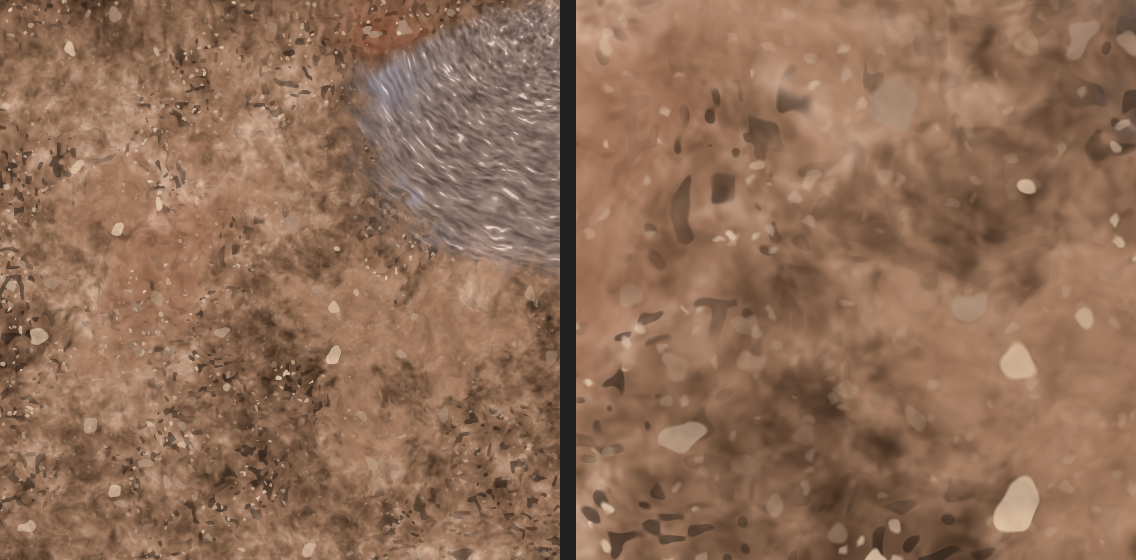
Left, the full canvas; right, a detail of the centre.
Give the GLSL for this texture, as a Shadertoy shader.

```glsl
float hash(vec2 p) {
    vec3 q = fract(p.xyx * vec3(0.1031, 0.1030, 0.0973));
    q += dot(q, q.yzx + 33.33);
    return fract((q.x + q.y) * q.z);
}

float noise(vec2 p) {
    vec2 cell = floor(p), f = fract(p);
    f = f * f * (3.0 - 2.0 * f);
    return mix(mix(hash(cell), hash(cell + vec2(1, 0)), f.x),
               mix(hash(cell + vec2(0, 1)), hash(cell + vec2(1, 1)), f.x), f.y);
}

float fbm(vec2 p, int octaves) {
    float sum = 0.0, total = 0.0, amplitude = 1.0;
    for (int i = 0; i < octaves; i++) {
        sum += amplitude * noise(p);
        total += amplitude;
        amplitude *= 0.66;
        p = mat2(1.6, 1.2, -1.2, 1.6) * p + 17.3;
    }
    return sum / total;
}

// Soft elliptical region, 1 at its centre
float region(vec2 uv, vec2 centre, vec2 size) {
    vec2 d = (uv - centre) / size;
    return exp(-dot(d, d));
}

// Scattered grains: x is coverage, y is a random shade
vec2 grains(vec2 uv, float scale, float density) {
    vec2 p = uv * scale, base = floor(p), result = vec2(0.0);
    p += 0.3 * vec2(noise(p * 2.7), noise(p * 2.7 + 41.0)) - 0.15;
    for (int y = -1; y <= 1; y++)
    for (int x = -1; x <= 1; x++) {
        vec2 id = base + vec2(x, y) + scale;
        if (hash(id + 5.7) > density) continue;
        vec2 d = p + scale - id - 0.2 - 0.6 * vec2(hash(id + 11.0), hash(id + 23.0));
        float angle = 6.28 * hash(id + 37.0);
        d = mat2(cos(angle), sin(angle), -sin(angle), cos(angle)) * d;
        d.x *= mix(1.0, 1.9, hash(id + 53.0));
        float radius = mix(0.17, 0.40, hash(id + 71.0));
        float edge = 0.0016 * scale;
        float cover = 1.0 - smoothstep(-edge, edge, length(d) - radius);
        if (cover > result.x) result = vec2(cover, hash(id + 89.0));
    }
    return result;
}

vec3 earth(float tone) {
    vec3 dark = vec3(0.35, 0.25, 0.18), mid = vec3(0.60, 0.455, 0.355);
    vec3 light = vec3(0.86, 0.73, 0.64);
    return tone < 0.48 ? mix(dark, mid, max(tone, -0.3) / 0.48)
                       : mix(mid, light, min((tone - 0.48) / 0.52, 1.1));
}

void mainImage(out vec4 fragColor, in vec2 fragCoord) {
    vec2 uv = fragCoord / iResolution.xy;
    vec2 warp = vec2(fbm(uv * 9.0, 4), fbm(uv * 9.0 + 60.0, 4)) - 0.5;
    float patches = fbm(uv * 4.5 + warp + 8.0, 4);
    float top = smoothstep(0.74, 1.0, uv.y + 0.25 * warp.x);

    // Mottled soil with fine grit
    float tone = 0.47 + 1.15 * (fbm(uv * 6.0 + 3.0, 4) - 0.5);
    float grit = fbm(uv * 52.0 + warp * 2.0, 3) - 0.5;
    float strands = noise(vec2(uv.x * 115.0 + warp.y * 9.0, uv.y * 30.0)) - 0.5;
    tone += mix(0.85 * grit, 0.5 * grit + 0.42 * strands, top);
    tone -= 0.26 * region(uv + warp * 0.2, vec2(0.71, 0.11), vec2(0.13, 0.17));
    tone -= 0.35 * region(uv, vec2(0.0, 1.0), vec2(0.14, 0.12));
    tone -= 0.10 * top;
    tone += 0.10 * region(uv, vec2(0.98, 0.15), vec2(0.16, 0.25));
    vec3 color = earth(tone);

    // Smooth clay patches, strongest along a slanted band
    float band = region(uv + warp * 0.22, vec2(0.63 + 0.12 * (uv.y - 0.3), 0.35), vec2(0.055, 0.17));
    float clay = smoothstep(0.54, 0.64, patches + 0.20 * band + 0.10 * grit) * (1.0 - 0.6 * top);
    color = mix(color, vec3(0.65, 0.49, 0.385) + 0.13 * grit, 0.72 * clay);

    // Rust stains
    float rust = region(uv + warp * 0.1, vec2(0.68, 0.95), vec2(0.07, 0.05))
               + 0.35 * region(uv + warp * 0.2, vec2(0.31, 0.58), vec2(0.12, 0.12));
    color = mix(color, vec3(0.60, 0.36, 0.26) + 0.25 * grit, 0.65 * rust);

    // Dark crumbs gathered in clusters
    float clusters = smoothstep(0.42, 0.66, fbm(uv * 7.0 + 31.0, 3));
    float crumbs = smoothstep(0.64, 0.78, noise(uv * 105.0 + warp * 6.0));
    color *= 1.0 - 0.32 * crumbs * (0.25 + clusters) * (1.0 - 0.7 * clay);

    // Grey sheet with strokes curving around the upper right corner
    vec2 fromCorner = uv - vec2(1.03, 1.04);
    float radius = length(fromCorner) + 0.035 * warp.x;
    float turn = atan(fromCorner.y, fromCorner.x) + 0.12 * warp.y;
    float strokes = 0.62 * noise(vec2(radius * 165.0, turn * 15.0))
                  + 0.38 * noise(vec2(radius * 260.0 + 9.0, turn * 31.0));
    vec2 sheetPos = (uv - vec2(0.94, 0.82)) / vec2(0.33, 0.29);
    float sheet = 1.0 - smoothstep(0.80, 1.10, length(sheetPos) + 0.45 * warp.x + 0.25 * grit);
    sheet *= 1.0 - smoothstep(-0.02, 0.03, uv.y - 0.90 - 0.30 * (uv.x - 0.68) + 0.08 * warp.y);
    float sheetTone = strokes + 0.35 * (patches - 0.5) + 0.25 * grit;
    vec3 grey = mix(vec3(0.33, 0.27, 0.24), vec3(0.76, 0.66, 0.62), sheetTone);
    float blue = region(uv + warp * 0.08, vec2(0.68, 0.85), vec2(0.065, 0.075))
               + 0.8 * smoothstep(0.60, 0.72, fbm(uv * 14.0 + 77.0, 3))
                     * region(uv, vec2(0.74, 0.63), vec2(0.14, 0.11));
    grey = mix(grey, vec3(0.57, 0.56, 0.62) + 0.30 * (strokes - 0.5), 0.75 * min(blue, 1.0));
    grey += 0.20 * smoothstep(0.72, 0.86, strokes);
    color = mix(color, grey, 0.92 * sheet);

    // Pale grains in three sizes, sparse on the sheet and lower right
    float open = (1.0 - 0.93 * sheet) * (1.0 - 0.65 * smoothstep(0.55, 0.95, uv.x - 0.4 * uv.y));
    for (int i = 0; i < 3; i++) {
        float scale = i == 0 ? 26.0 : (i == 1 ? 48.0 : 92.0);
        float density = i == 0 ? 0.085 : (i == 1 ? 0.10 : 0.16);
        vec2 grain = grains(uv + float(i) * 0.37, scale, density);
        float cover = grain.x * open * (i == 0 ? 0.85 : 0.25 + 0.75 * clusters);
        vec3 pale = mix(vec3(0.64, 0.53, 0.45), vec3(0.92, 0.82, 0.71), grain.y * grain.y);
        if (i == 2) pale = mix(pale, vec3(0.88, 0.78, 0.69), 0.5);
        color = mix(color, pale + 0.12 * grit, 0.88 * cover);
    }

    fragColor = vec4(clamp(color, 0.0, 1.0), 1.0);
}
```
